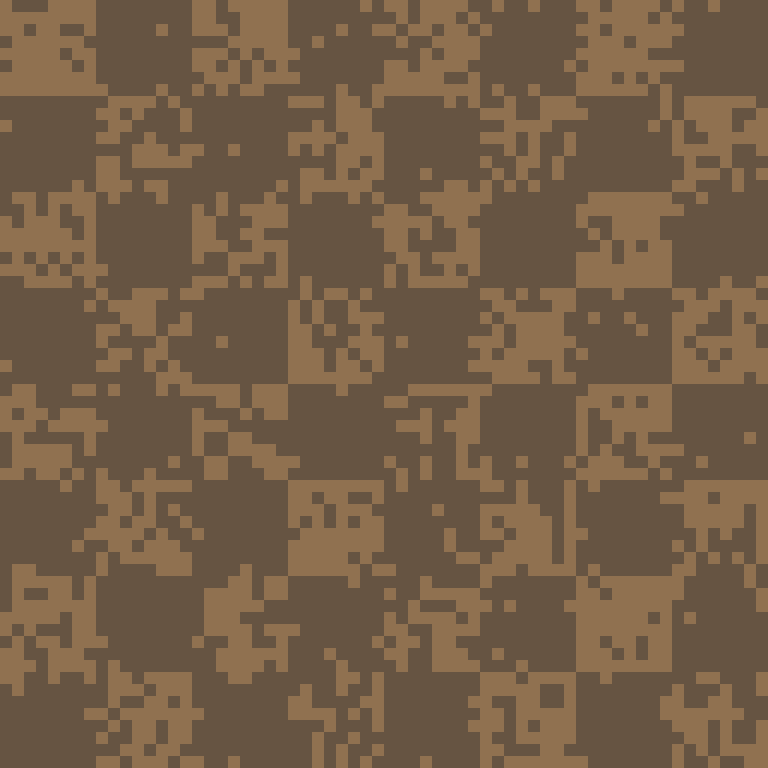
This pattern is drawn by a three.js fragment shader. Its source:

```glsl
varying vec2 vUv;

#define CHECKS 8.0
#define CELLS_PER_CHECK 8.0
#define DARK vec3(0.400, 0.330, 0.260)
#define LIGHT vec3(0.565, 0.443, 0.314)
#define MIN_WEAR 0.15
#define MAX_WEAR 0.58
#define CLUMPING 0.35
#define SPECK_CHANCE 0.025
#define BLEED_CHANCE 0.11

float hash(vec2 p) {
  vec3 q = fract(vec3(p.xyx) * 0.1031);
  q += dot(q, q.yzx + 33.33);
  return fract((q.x + q.y) * q.z);
}

float valueNoise(vec2 p) {
  vec2 i = floor(p);
  vec2 f = fract(p);
  f = f * f * (3.0 - 2.0 * f);
  float low = mix(hash(i), hash(i + vec2(1.0, 0.0)), f.x);
  float high = mix(hash(i + vec2(0.0, 1.0)), hash(i + 1.0), f.x);
  return mix(low, high, f.y);
}

// 1 for a light cell, 0 for a dark one
float cellTone(vec2 cell) {
  vec2 check = floor(cell / CELLS_PER_CHECK);
  vec2 local = mod(cell, CELLS_PER_CHECK);
  float isLight = mod(check.x + check.y, 2.0);

  // Light checks lose cells, each check at its own rate
  float wear = mix(MIN_WEAR, MAX_WEAR, hash(check + 71.0));
  wear += CLUMPING * (valueNoise(cell * 0.5 + 19.3) - 0.5);

  // Dark checks gain stray specks, mostly along their rims
  vec2 fromCentre = abs(local + 0.5 - 0.5 * CELLS_PER_CHECK);
  float rim = step(0.5 * CELLS_PER_CHECK - 0.75, max(fromCentre.x, fromCentre.y));
  float stray = mix(SPECK_CHANCE, BLEED_CHANCE, rim);

  float lightChance = mix(stray, 1.0 - wear, isLight);
  return step(hash(cell + 137.0), lightChance);
}

void main() {
  // Blend the four nearest cells over one pixel at their borders
  vec2 p = vUv * CHECKS * CELLS_PER_CHECK - 0.5;
  vec2 cell = floor(p);
  vec2 blend = clamp((fract(p) - 0.5) / fwidth(p) + 0.5, 0.0, 1.0);
  float bottom = mix(cellTone(cell), cellTone(cell + vec2(1.0, 0.0)), blend.x);
  float top = mix(cellTone(cell + vec2(0.0, 1.0)), cellTone(cell + 1.0), blend.x);

  gl_FragColor = vec4(mix(DARK, LIGHT, mix(bottom, top, blend.y)), 1.0);
}
```
